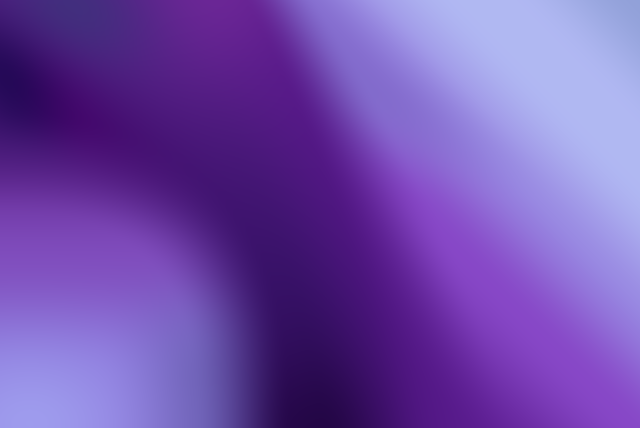
Give the GLSL for this background, as a Shadertoy shader.

```glsl
// Soft violet backdrop: a dark curved band between a rounded lavender lobe at
// lower left and a pale periwinkle sweep at upper right. Each region is a
// smooth colour field, and the regions are joined by wide soft masks.

#define LOBE_SIZE  vec2(0.57, 0.62)  // half width and height of the lobe
#define LOBE_POWER 2.5               // squareness of the lobe outline
#define LOBE_SOFT  0.20              // half width of its blur
#define SWEEP_BASE 1.055             // x of the sweep edge at the bottom
#define SWEEP_BEND 0.20              // slope and curvature of that edge
#define SWEEP_SOFT vec2(0.16, 0.085) // edge blur at bottom and top

// Gaussian spot stretched by size and turned by angle
float glow(vec2 p, vec2 centre, vec2 size, float angle) {
    float c = cos(angle), s = sin(angle);
    vec2 d = p - centre;
    d = vec2(c * d.x + s * d.y, c * d.y - s * d.x) / size;
    return exp(-dot(d, d));
}

// Dark band: plum above, indigo below, with a few faint glows
vec3 bandColor(vec2 p, float edge) {
    vec3 plum   = vec3(0.35, 0.12, 0.54);
    vec3 indigo = vec3(0.22, 0.07, 0.41);
    vec3 night  = vec3(0.13, 0.02, 0.26);
    vec3 violet = vec3(0.34, 0.09, 0.54);

    vec3 col = mix(indigo, plum, smoothstep(0.30, 1.05, p.y + 0.25 * (p.x - 0.5)));
    col = mix(col, night, 0.95 * glow(p, vec2(0.76, -0.04), vec2(0.24, 0.25), 0.0));
    col = mix(col, violet, 0.75 * smoothstep(-0.30, -0.02, edge));
    col = mix(col, vec3(0.44, 0.16, 0.60), 0.85 * glow(p, vec2(0.50, 1.06), vec2(0.20, 0.22), 0.0));
    col = mix(col, vec3(0.25, 0.19, 0.49), 0.90 * glow(p, vec2(0.17, 0.98), vec2(0.19, 0.13), -0.5));

    // Deep crease running along the top of the lobe
    vec3 crease = mix(vec3(0.13, 0.03, 0.33), vec3(0.26, 0.01, 0.41), smoothstep(0.0, 0.22, p.x));
    return mix(col, crease, 0.95 * glow(p, vec2(0.06, 0.79), vec2(0.33, 0.11), -0.60));
}

// Lobe: lavender core fading up to purple and right to slate blue
vec3 lobeColor(vec2 p) {
    vec3 col = mix(vec3(0.55, 0.47, 0.86), vec3(0.50, 0.30, 0.74), smoothstep(0.12, 0.42, p.y));
    col = mix(col, vec3(0.40, 0.17, 0.59), smoothstep(0.38, 0.64, p.y));
    col = mix(col, vec3(0.42, 0.37, 0.70), smoothstep(0.22, 0.52, p.x) * (1.0 - smoothstep(0.10, 0.45, p.y)));
    return mix(col, vec3(0.62, 0.61, 0.93), glow(p, vec2(0.07, 0.01), vec2(0.24, 0.18), 0.0));
}

// Sweep: diagonal gradient from deep violet through orchid to pale blue
vec3 sweepColor(vec2 p) {
    float s = p.x + p.y;
    vec3 col = mix(vec3(0.37, 0.12, 0.58), vec3(0.53, 0.28, 0.78), smoothstep(1.08, 1.50, s));
    col = mix(col, vec3(0.59, 0.52, 0.88), smoothstep(1.48, 1.80, s));
    col = mix(col, vec3(0.69, 0.72, 0.95), smoothstep(1.72, 2.08, s));
    col = mix(col, vec3(0.57, 0.63, 0.85), smoothstep(2.20, 2.50, s));
    float upper = smoothstep(0.52, 0.80, p.y) * (1.0 - smoothstep(1.65, 1.90, s));
    return mix(col, vec3(0.51, 0.42, 0.80), upper);
}

void mainImage(out vec4 fragColor, in vec2 fragCoord) {
    // Height runs 0 to 1, width 0 to 1.5
    vec2 p = fragCoord / iResolution.xy * vec2(1.5, 1.0);

    // Signed offset from the sweep edge, positive on the light side
    float edge = p.x - SWEEP_BASE + SWEEP_BEND * p.y * (1.0 + p.y);
    float soft = mix(SWEEP_SOFT.x, SWEEP_SOFT.y, p.y);
    float sweep = smoothstep(-soft, soft, edge);

    // Superellipse radius, 1 on the lobe outline
    vec2 q = pow(p / LOBE_SIZE, vec2(LOBE_POWER));
    float radius = pow(q.x + q.y, 1.0 / LOBE_POWER);
    float lobe = 1.0 - smoothstep(1.0 - LOBE_SOFT, 1.0 + LOBE_SOFT, radius);

    // Join the three regions
    vec3 col = bandColor(p, edge);
    col = mix(col, lobeColor(p), lobe);
    col = mix(col, sweepColor(p), sweep);
    fragColor = vec4(col, 1.0);
}
```
